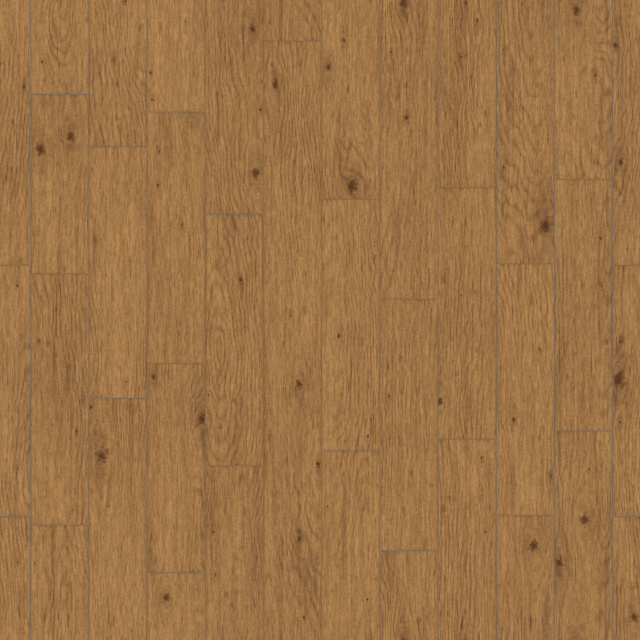
Write a WebGL 1 fragment shader that draws this texture.

```glsl
precision highp float;
// Oak plank floor: eleven staggered columns with arched grain, knots and thin grey seams.
uniform vec2 u_resolution;

const float COLUMNS = 11.0;
const float FIRST_SEAM = 0.048;      // left offset of the first full column
const float PLANK_LENGTH = 0.393;
const float SEAM_HALF_WIDTH = 0.0007;
const float RING_FREQUENCY = 1050.0;
const float KNOT_CELL = 0.08;        // spacing of possible knots along a plank
const float KNOT_CHANCE = 0.55;
const float KNOT_MIN = 0.0015;
const float KNOT_MAX = 0.010;
const float TAU = 6.2831853;
const vec3 WOOD_DARK = vec3(0.49, 0.345, 0.215);
const vec3 WOOD_LIGHT = vec3(0.68, 0.505, 0.31);
const vec3 KNOT_COLOR = vec3(0.29, 0.18, 0.10);
const vec3 SEAM_COLOR = vec3(0.48, 0.42, 0.37);

float hash(vec2 p) {
  vec3 q = fract(p.xyx * 0.1031);
  q += dot(q, q.yzx + 33.33);
  return fract((q.x + q.y) * q.z);
}

float noise(vec2 p) {
  vec2 i = floor(p), f = fract(p);
  f = f * f * (3.0 - 2.0 * f);
  return mix(mix(hash(i), hash(i + vec2(1.0, 0.0)), f.x),
             mix(hash(i + vec2(0.0, 1.0)), hash(i + 1.0), f.x), f.y);
}

// Distance from the top edge to the first joint, as waves over the columns
float stagger(float column) {
  float t = TAU * (column - 1.0) / COLUMNS;
  return 0.31 - 0.09 * cos(t - 1.714) + 0.10 * cos(4.0 * t)
       + 0.054 * cos(2.0 * t - 0.29) - 0.059 * sin(3.0 * t) - 0.047 * cos(5.0 * t);
}

// Knots: x = dark core, y = soft halo, z = sideways bend of the grain
vec3 knots(vec2 p, float width, vec2 seed) {
  vec3 sum = vec3(0.0);
  float rough = 0.5 + noise(p * 300.0 + seed);
  for (int i = -1; i <= 1; i++) {
    float cell = floor(p.y / KNOT_CELL) + float(i);
    vec2 id = seed + vec2(cell * 7.0, cell * 3.0);
    float present = step(hash(id), KNOT_CHANCE);
    float size = mix(KNOT_MIN, KNOT_MAX, pow(hash(id + 1.7), 5.0));
    vec2 center = vec2(hash(id + 3.1) * width, (cell + hash(id + 5.3)) * KNOT_CELL);
    vec2 delta = p - center;
    float dist = length(delta * vec2(1.0, 0.75)) / size;
    float reach = length(delta * vec2(1.0, 0.4)) / size;
    sum.x += present * (1.0 - smoothstep(0.1, 1.2, dist * rough));
    sum.y += present * exp(-0.22 * reach * reach);
    sum.z -= present * 0.75 * delta.x * exp(-0.1 * reach * reach);
  }
  return sum;
}

// Grain brightness from 0 (dark) to 1 (light)
float grain(vec2 p, float width, vec2 seed) {
  float wave = noise(p * vec2(28.0, 9.0) + seed);
  float ripple = noise(p * vec2(90.0, 45.0) + seed);
  vec2 heart = vec2(mix(-0.5, 1.5, hash(seed + 2.0)) * width,
                    PLANK_LENGTH * mix(0.2, 0.9, hash(seed + 4.0)));
  float radius = length((p - heart) * vec2(1.0, 0.17)) + 0.018 * wave + 0.005 * ripple;
  float rings = pow(0.5 + 0.5 * sin(radius * RING_FREQUENCY), 3.0);
  float ringFade = smoothstep(0.3, 0.8, noise(p * vec2(22.0, 5.0) + seed + 9.0));
  float fibre = noise(p * vec2(300.0, 14.0) + seed) - 0.5;
  float pores = noise(p * vec2(480.0, 85.0) + seed) - 0.5;
  float dust = noise(p * vec2(500.0, 330.0) + seed + 41.0) - 0.5;
  float streak = smoothstep(0.70, 0.95, noise(p * vec2(110.0, 6.0) + seed + 17.0));
  float fleck = smoothstep(0.84, 0.95, noise(p * vec2(260.0, 55.0) + seed + 31.0));
  float cloud = noise(p * vec2(20.0, 6.0) + seed + 23.0) - 0.5;
  return 0.78 - rings * mix(0.04, 0.36, ringFade) + 0.34 * fibre + 0.46 * pores
       + 0.34 * dust + 0.14 * cloud - 0.26 * streak - 0.36 * fleck;
}

float line(float dist, float pixel) {
  return clamp((SEAM_HALF_WIDTH - dist) / pixel + 0.5, 0.0, 1.0);
}

void main() {
  vec2 uv = gl_FragCoord.xy / u_resolution;
  vec2 pixel = 1.0 / u_resolution;

  // Column and position along it, measured down from its first joint
  float width = 1.0 / COLUMNS;
  float across = (uv.x - FIRST_SEAM) * COLUMNS + 1.0;
  float column = mod(floor(across), COLUMNS);
  float along = fract(1.0 - uv.y - stagger(column));

  // Most columns have two joints; a few have one or three
  bool single = abs(column - 5.0) < 0.5;
  bool triple = abs(abs(column - 2.0) - 1.0) < 0.5;
  float second = single ? 1.0 : PLANK_LENGTH;
  float third = triple ? 0.72 : 1.0;
  float start = along < second ? 0.0 : (along < third ? second : third);
  float end = along < second ? second : (along < third ? third : 1.0);
  vec2 seed = vec2(column * 13.0 + 5.0, floor(start * 40.0) * 3.0 + 11.0);
  vec2 p = vec2(fract(across) * width, along - start);

  // Wood with grain bent around the knots
  vec3 knot = knots(p, width, seed);
  float tone = grain(p + vec2(knot.z, 0.0), width, seed);
  tone += 0.12 * (hash(seed + 6.0) - 0.5) - 0.32 * min(knot.y, 1.0);
  vec3 color = mix(WOOD_DARK, WOOD_LIGHT, clamp(tone, -0.4, 1.15));
  color = mix(color, KNOT_COLOR, 0.75 * min(knot.x, 1.0));

  // Shaded plank edges and worn seams
  float side = min(p.x, width - p.x);
  float tip = min(along - start, end - along);
  color *= 1.0 - 0.10 * exp(-min(side, tip) / 0.0018);
  float wear = 0.5 + 0.5 * noise(vec2(uv.x * 60.0, uv.y * 35.0));
  float seam = max(line(side, pixel.x), line(tip, pixel.y));
  gl_FragColor = vec4(mix(color, SEAM_COLOR, seam * wear), 1.0);
}
```
